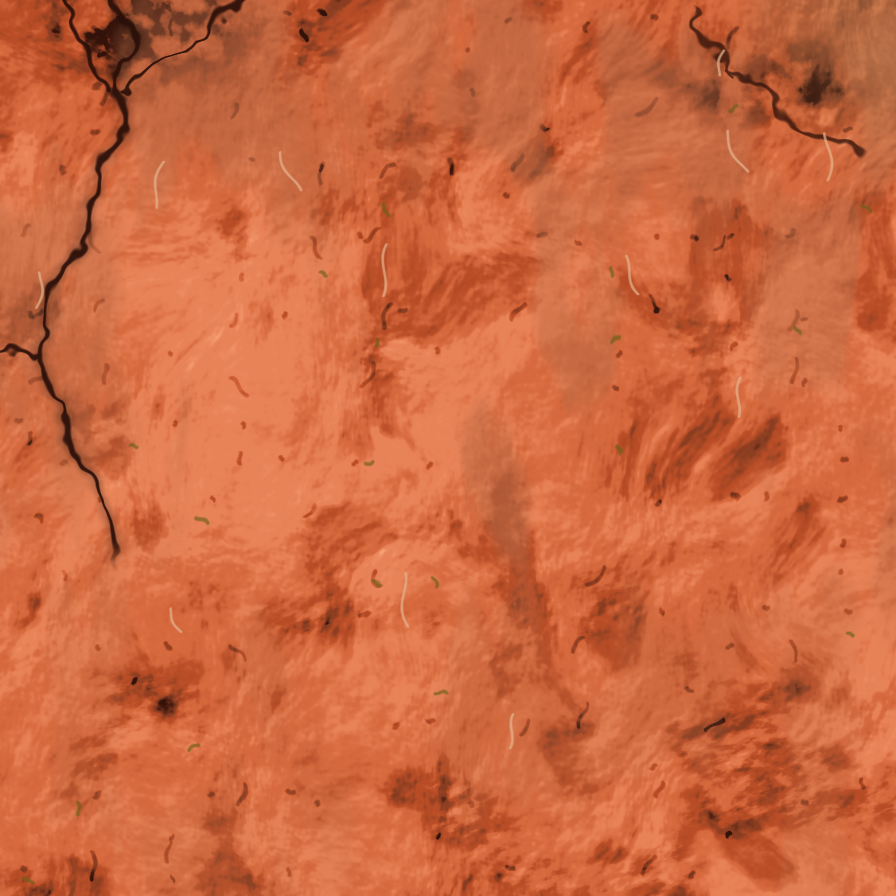
A WebGL 1 fragment shader for this texture:

```glsl
precision highp float;
uniform vec2 u_resolution;

#define RELIEF_SCALE 13.0
#define RELIEF_DEPTH 2.3
#define MOTTLE 0.55
#define BASE_TONE 0.87
#define TOP_DARKNESS 0.27
#define LOW_PATCHES 0.42
#define DUST 0.65
#define CRACK_WIDTH 0.0032

const vec3 SHADOW = vec3(0.20, 0.07, 0.04);
const vec3 UMBER  = vec3(0.54, 0.24, 0.13);
const vec3 RUST   = vec3(0.72, 0.30, 0.15);
const vec3 CLAY   = vec3(0.84, 0.41, 0.24);
const vec3 SALMON = vec3(0.91, 0.51, 0.34);
const vec3 PALE   = vec3(0.97, 0.63, 0.46);
const vec3 DUSTY  = vec3(0.77, 0.43, 0.28);
const vec3 ROOT   = vec3(0.89, 0.69, 0.54);
const vec3 MOSS   = vec3(0.42, 0.37, 0.10);

float hash(vec2 p) {
  vec3 q = fract(p.xyx * vec3(0.1031, 0.1030, 0.0973));
  q += dot(q, q.yzx + 33.33);
  return fract((q.x + q.y) * q.z);
}

float noise(vec2 p) {
  vec2 i = floor(p), f = fract(p);
  f = f * f * f * (f * (f * 6.0 - 15.0) + 10.0);
  return mix(mix(hash(i), hash(i + vec2(1, 0)), f.x),
             mix(hash(i + vec2(0, 1)), hash(i + vec2(1, 1)), f.x), f.y);
}

float fbm(vec2 p) {
  float sum = 0.0, amp = 0.5;
  for (int i = 0; i < 5; i++) {
    sum += amp * noise(p);
    p = mat2(1.6, 1.2, -1.2, 1.6) * p + 17.3;
    amp *= 0.5;
  }
  return sum;
}

// Lumpy soil height, slightly stretched downwards
float relief(vec2 p) {
  vec2 warp = vec2(noise(p * 9.0), noise(p * 9.0 + 40.0)) * 0.06;
  return fbm((p + warp) * RELIEF_SCALE * vec2(1.15, 0.9));
}

// Coverage of a tapering fissure from a to b
float fissure(vec2 p, vec2 a, vec2 b, float width) {
  vec2 ab = b - a;
  float t = clamp(dot(p - a, ab) / dot(ab, ab), 0.0, 1.0);
  float w = width * (1.0 - 0.6 * t) * (0.3 + 1.3 * noise(p * 45.0));
  return 1.0 - smoothstep(w * 0.4, w + 1.5 / u_resolution.y, length(p - a - ab * t));
}

// Coverage of bent strokes, at most one in each grid cell
float strokes(vec2 p, float cells, float share, float halfLength, float width, float lean) {
  p += 7.0;
  vec2 id = floor(p * cells);
  vec2 q = (fract(p * cells) - 0.35 - 0.3 * vec2(hash(id), hash(id + 31.0))) / cells;
  float a = lean * (hash(id + 57.0) * 2.0 - 1.0);
  q = mat2(cos(a), sin(a), -sin(a), cos(a)) * q;
  float size = halfLength * (0.4 + 0.6 * hash(id + 83.0));
  q.x += size * 0.18 * sin(q.y / size * 2.2 + 6.0 * hash(id + 5.0));
  float d = length(vec2(q.x, max(abs(q.y) - size, 0.0)));
  return step(hash(id + 11.0), share) * (1.0 - smoothstep(width * 0.4, width + 1.2 / u_resolution.y, d));
}

vec3 soilRamp(float t) {
  vec3 c = mix(SHADOW, UMBER, smoothstep(0.0, 0.25, t));
  c = mix(c, RUST, smoothstep(0.25, 0.47, t));
  c = mix(c, CLAY, smoothstep(0.47, 0.70, t));
  c = mix(c, SALMON, smoothstep(0.70, 0.92, t));
  return mix(c, PALE, smoothstep(0.95, 1.3, t));
}

void main() {
  vec2 p = gl_FragCoord.xy / u_resolution;
  float broad = fbm(p * 4.0 + 3.0);
  float fine = fbm(p * 38.0);

  // Broad tone, lit relief and fine crumbs
  float height = relief(p);
  float lit = height - relief(p + vec2(-0.0025, 0.0035));
  float tone = BASE_TONE + MOTTLE * (broad - 0.5) + RELIEF_DEPTH * lit;
  tone += 0.22 * (fine - 0.5) + 0.07 * (noise(p * 230.0) - 0.5);
  tone -= 0.30 * smoothstep(0.40, 0.22, height);

  // Damp upper band and crumbling top corners
  tone -= TOP_DARKNESS * smoothstep(0.68, 0.98, p.y + 0.25 * (broad - 0.5));
  float crumble = 1.0 - smoothstep(0.3, 1.0, length((p - vec2(0.17, 1.0)) / vec2(0.17, 0.13)));
  crumble += 0.6 * (1.0 - smoothstep(0.2, 1.0, length((p - vec2(0.86, 0.90)) / vec2(0.16, 0.08))));
  tone -= crumble * (0.10 + 0.6 * smoothstep(0.62, 0.35, fine));

  // Slanted dark grain in the lower part
  vec2 slant = mat2(0.9, -0.35, 0.35, 0.9) * p;
  float low = smoothstep(0.40, 0.26, p.y + 0.1 * (broad - 0.5));
  float patches = smoothstep(0.47, 0.66, fbm(p * vec2(6.0, 9.0) + 21.0));
  float grain = fbm(slant * vec2(38.0, 85.0));
  tone -= low * (0.05 + LOW_PATCHES * patches * smoothstep(0.25, 0.65, grain));

  // Short gouges and pits
  vec2 rough = p + 0.006 * (vec2(noise(p * 60.0), noise(p * 60.0 + 9.0)) - 0.5);
  tone -= 0.38 * strokes(rough, 13.0, 0.30, 0.014, 0.0025, 0.9);
  tone -= 0.40 * strokes(rough + 0.37, 24.0, 0.16, 0.003, 0.0028, 1.5);

  // Greyish dust in downward smears
  vec3 color = soilRamp(tone);
  float dust = smoothstep(0.48, 0.68, fbm(p * vec2(11.0, 4.5) + 60.0));
  color = mix(color, DUSTY * (0.75 + 0.3 * tone), DUST * dust * (1.0 - 0.6 * low));
  float tan_ = smoothstep(0.22, 0.04, length(p - vec2(1.0, 0.99)));
  color = mix(color, vec3(0.84, 0.54, 0.35) * (0.5 + 0.6 * tone), 0.7 * tan_);

  // Long winding crack with side fissures
  vec2 bent = p + 0.030 * (vec2(noise(p * 22.0), noise(p * 22.0 + 70.0)) - 0.5)
                + 0.010 * (vec2(noise(p * 75.0), noise(p * 75.0 + 30.0)) - 0.5);
  float path = 0.09 - 0.045 * cos((min(p.y, 0.87) - 0.62) * 12.5);
  float w = CRACK_WIDTH * (0.25 + 1.1 * noise(p * 35.0)) * mix(0.7, 1.3, p.y);
  float gap = abs(bent.x - path) * 0.87;
  float reach = smoothstep(0.36, 0.40, p.y);
  float crack = reach * (1.0 - smoothstep(w * 0.4, w + 1.5 / u_resolution.y, gap));
  crack = max(crack, fissure(bent, vec2(0.045, 0.62), vec2(-0.02, 0.59), CRACK_WIDTH));
  crack = max(crack, fissure(bent, vec2(0.05, 1.02), vec2(0.13, 0.90), CRACK_WIDTH * 1.5));
  crack = max(crack, fissure(bent, vec2(0.28, 1.01), vec2(0.14, 0.90), CRACK_WIDTH));
  crack = max(crack, 0.8 * fissure(bent, vec2(0.77, 0.98), vec2(0.83, 0.90), CRACK_WIDTH));
  crack = max(crack, 0.8 * fissure(bent, vec2(0.96, 0.83), vec2(0.82, 0.91), CRACK_WIDTH * 1.4));
  color *= 1.0 - 0.22 * reach * smoothstep(0.016, 0.0, gap);
  color = mix(color, SHADOW * 0.8, 0.92 * crack);

  // Pale rootlets and sparse green tufts
  color = mix(color, ROOT, 0.75 * strokes(p, 8.0, 0.20, 0.030, 0.0012, 0.5));
  color = mix(color, MOSS, 0.65 * strokes(rough + 0.21, 15.0, 0.07, 0.007, 0.0020, 1.5));

  gl_FragColor = vec4(clamp(color, 0.0, 1.0), 1.0);
}
```
